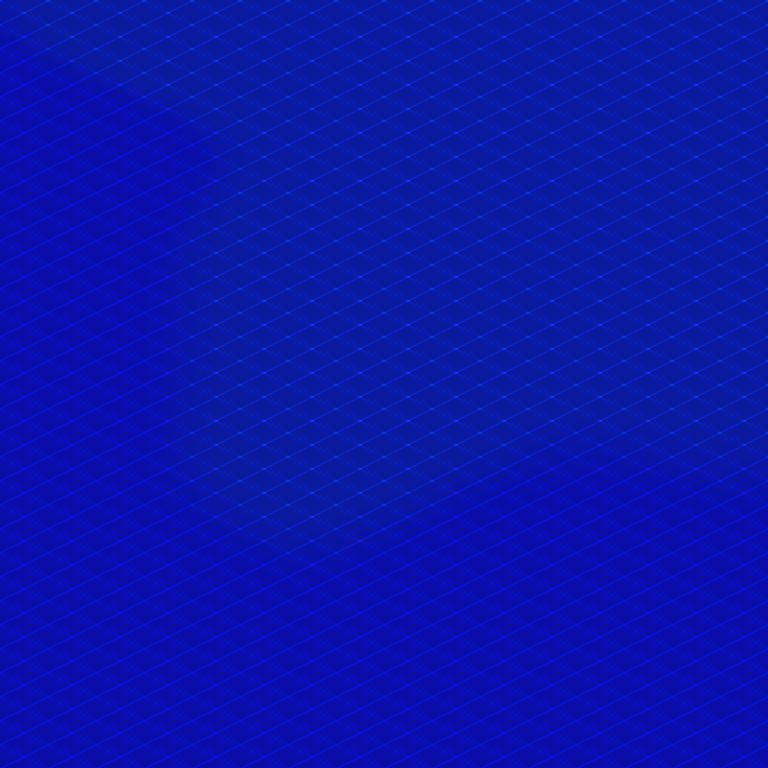
Reproduce this pattern procedurally as a WebGL 2 fragment shader.

```glsl
#version 300 es
precision highp float;

uniform vec2 u_resolution;
out vec4 fragColor;

const vec2 REPEATS = vec2(16.0, 32.0);
const float LINE_HALF_WIDTH = 0.0009;

const vec3 ULTRAMARINE = vec3(0.04, 0.055, 0.655);
const vec3 ULTRAMARINE_LINE = vec3(0.04, 0.065, 0.93);
const vec3 COBALT = vec3(0.04, 0.10, 0.615);
const vec3 COBALT_LINE = vec3(0.04, 0.14, 0.86);
const vec3 COBALT_NODE = vec3(0.05, 0.27, 0.92);

vec2 hashGradient(vec2 cell) {
    vec2 h = vec2(dot(cell, vec2(127.1, 311.7)), dot(cell, vec2(269.5, 183.3)));
    return fract(sin(h) * 43758.5) * 2.0 - 1.0;
}

float gradientNoise(vec2 p) {
    vec2 i = floor(p);
    vec2 f = p - i;
    vec2 w = f * f * (3.0 - 2.0 * f);
    float a = dot(hashGradient(i), f);
    float b = dot(hashGradient(i + vec2(1, 0)), f - vec2(1, 0));
    float c = dot(hashGradient(i + vec2(0, 1)), f - vec2(0, 1));
    float d = dot(hashGradient(i + vec2(1, 1)), f - vec2(1, 1));
    return mix(mix(a, b, w.x), mix(c, d, w.x), w.y);
}

// Signed offset to the nearest whole number
float toNearest(float t) {
    return fract(t + 0.5) - 0.5;
}

float bell(float t, float width) {
    return exp(-t * t / (width * width));
}

float stroke(float dist, float halfWidth, float pixel) {
    return 1.0 - smoothstep(halfWidth - 0.28 * pixel, halfWidth + 0.28 * pixel, abs(dist));
}

float softMin(float a, float b, float blend) {
    float h = clamp(0.5 + 0.5 * (b - a) / blend, 0.0, 1.0);
    return mix(b, a, h) - blend * h * (1.0 - h);
}

// Soft-edged cobalt area spreading from the upper right
float cobaltArea(vec2 uv) {
    float left = 0.24 + 0.05 * bell(uv.y - 0.8, 0.08)
               - 0.25 * smoothstep(0.8, 1.0, uv.y);
    float bottom = 0.29 + 0.08 * (1.0 - smoothstep(0.22, 0.38, uv.x))
                 + 0.13 * smoothstep(0.38, 0.75, uv.x)
                 - 0.03 * smoothstep(0.75, 1.0, uv.x);
    float inside = softMin(uv.x - left, uv.y - bottom, 0.08);
    return smoothstep(-0.06, 0.05, inside + 0.015 * gradientNoise(uv * 9.0));
}

// Beads along an edge; t runs from 0 to 1 between nodes
float beads(float t, float count) {
    return smoothstep(-0.4, 0.4, cos(6.28318 * count * t));
}

// Small flat cluster of dots in staggered rows, offset in repeats
float dotCluster(vec2 offset) {
    float inside = bell(offset.x, 0.15) * bell(offset.y, 0.17);
    float dots = cos(6.28318 * 8.0 * offset.x) * cos(6.28318 * 4.0 * offset.y);
    return inside * smoothstep(-0.4, 0.5, dots);
}

void main() {
    vec2 uv = gl_FragCoord.xy / u_resolution;
    float pixel = 1.0 / min(u_resolution.x, u_resolution.y);

    // Lattice coordinates, whole numbers on rising and falling lines
    vec2 p = uv * REPEATS + vec2(0.0, 0.04);
    float rise = p.y - p.x;
    float fall = p.y + p.x;
    float edgeScale = 0.894 / REPEATS.y;
    float riseDist = toNearest(rise) * edgeScale;
    float fallDist = toNearest(fall) * edgeScale;

    // Rising lines are finely dashed, falling ones faint between nodes
    float rising = stroke(riseDist, LINE_HALF_WIDTH, pixel)
                 * mix(0.68, 1.0, beads(fall, 4.0));
    float nearNode = bell(toNearest(rise), 0.22);
    float falling = stroke(fallDist, LINE_HALF_WIDTH, pixel)
                  * mix(0.22, 0.6, nearNode);

    // Dot clusters centred halfway along the falling edges
    float alongEdge = toNearest(rise - 0.5);
    float acrossEdge = toNearest(fall);
    vec2 offset = 0.5 * vec2(acrossEdge - alongEdge, acrossEdge + alongEdge);
    float marks = 0.6 * dotCluster(offset);

    float node = bell(length(vec2(riseDist, fallDist)), 0.0016);
    float wear = 0.97 + 0.12 * gradientNoise(uv * 14.0);

    // Colours by area
    float area = cobaltArea(uv);
    vec3 ground = mix(ULTRAMARINE, COBALT, area);
    vec3 line = mix(ULTRAMARINE_LINE, COBALT_LINE, area);
    vec3 nodeColour = mix(ULTRAMARINE_LINE, COBALT_NODE, area);

    float ink = max(max(rising, falling), marks) * wear;
    vec3 colour = mix(ground, line, clamp(ink, 0.0, 1.0));
    colour = mix(colour, nodeColour, 0.8 * node);
    fragColor = vec4(colour, 1.0);
}
```
